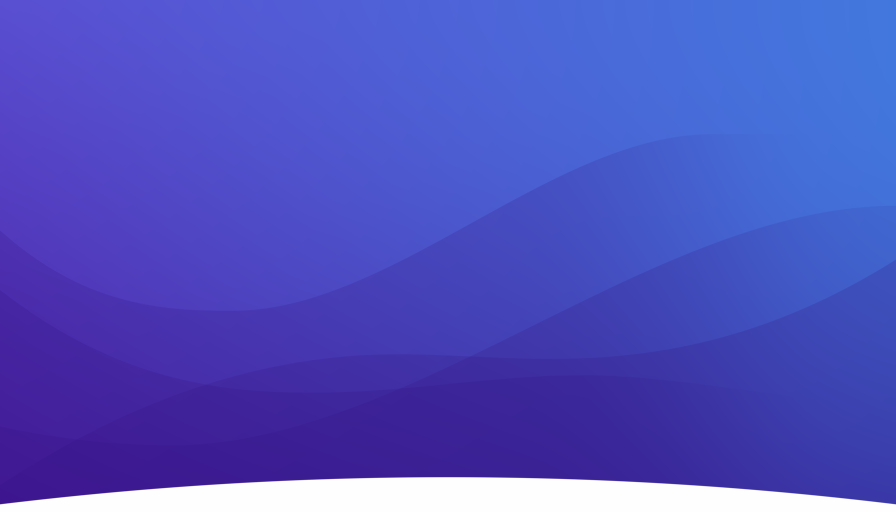
This background is drawn by a Shadertoy shader. Its source:

```glsl
// Blue-violet gradient with translucent overlapping waves above a white curved base.

// Falling arc that flattens out at x = end.
float arc(float x, float end, float power) {
    return pow(max(1.0 - x / end, 0.0), power);
}

// Soft-edged coverage of everything below a crest height.
float below(float height, float y) {
    float soft = 0.75 / iResolution.y;
    return 1.0 - smoothstep(height - soft, height + soft, y);
}

// Diagonal sky: violet on the left, clear blue on the right, darker downwards.
vec3 skyColor(vec2 p) {
    vec3 top = mix(vec3(0.35, 0.31, 0.82), vec3(0.26, 0.47, 0.87), p.x);
    vec3 bottom = mix(vec3(0.295, 0.12, 0.64), vec3(0.235, 0.27, 0.71), p.x);
    float depth = pow(clamp(1.0 - p.y, 0.0, 1.0), mix(1.0, 2.2, p.x));
    return mix(top, bottom, depth);
}

void mainImage(out vec4 fragColor, in vec2 fragCoord) {
    vec2 p = fragCoord / iResolution.xy;
    float x = p.x;
    vec3 color = skyColor(p);

    // Wave crests, as heights from the lower edge
    float upperCrest = 0.393 + 0.157 * arc(x, 0.26, 2.6)
                     + 0.345 * smoothstep(0.26, 0.795, x);
    float leftCrest = 0.233 + 0.201 * arc(x, 0.352, 2.4)
                    + 0.034 * smoothstep(0.352, 0.65, x)
                    - 0.055 * smoothstep(0.65, 1.0, x);
    float risingCrest = 0.130 + 0.037 * arc(x, 0.195, 2.0)
                      + 0.468 * smoothstep(0.19, 1.0, x);
    float lowCrest = 0.308 - 0.256 * arc(x, 0.443, 2.0)
                   - 0.009 * smoothstep(0.443, 0.612, x)
                   + 0.194 * pow(max((x - 0.612) / 0.388, 0.0), 2.2);

    // Each layer tints what lies behind it; most fade towards the right
    vec3 shade = vec3(0.20, 0.06, 0.50);
    color = mix(color, shade, 0.20 * below(upperCrest, p.y) * (1.0 - smoothstep(0.58, 0.92, x)));
    color = mix(color, shade, 0.20 * below(leftCrest, p.y) * (1.0 - smoothstep(0.60, 0.95, x)));
    color = mix(color, shade, below(risingCrest, p.y) * mix(0.20, 0.10, smoothstep(0.7, 1.0, x)));
    color = mix(color, shade, 0.20 * below(lowCrest, p.y));

    // White base with a shallow domed top
    float side = 2.0 * x - 1.0;
    float dome = 0.068 - 0.053 * side * side;
    color = mix(color, vec3(0.995, 0.995, 1.0), below(dome, p.y));

    fragColor = vec4(color, 1.0);
}
```
